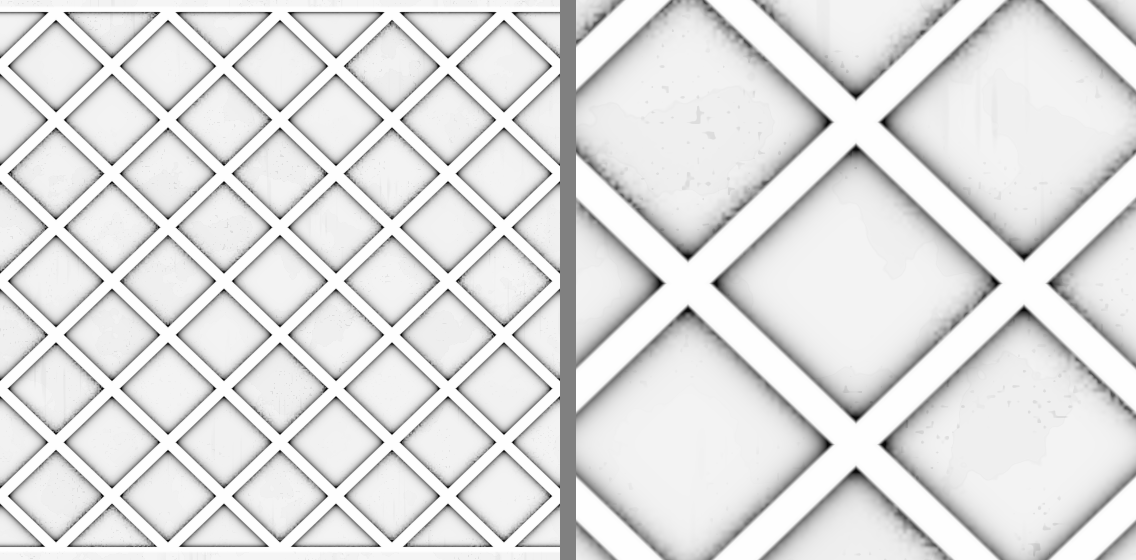
Left, the full canvas; right, a detail of the centre.
Write a WebGL 1 fragment shader that draws this texture map.

```glsl
precision highp float;
// Diagonal lattice of white bars over pale worn panels, closed by a rail at top and bottom.
// Two skewed repeats give the distance to the bars; exponential falloff from bars and rails
// adds up to contact shadows, and layered noise gives each panel its own amount of wear.

#define REPEATS vec2(5.0, 5.21)      // lattice diamonds across and down
#define CENTRE vec2(0.5, 0.498)      // middle of the central diamond
#define BAR_HALF 0.0097              // half the bar width
#define RAIL_LOW 0.0235              // inner edge of the bottom rail
#define RAIL_HIGH 0.9785             // inner edge of the top rail
#define SHADOW_DEPTH 0.62            // darkness right beside a bar
#define SHADOW_REACH 0.0047          // falloff length of the bar shadow
#define RAIL_REACH 0.0027            // falloff length of the rail shadow
#define EDGE_SOFT 0.0014             // softness of bar edges
#define PANEL_TONE 0.951
#define WEAR 1.0                     // strength of stains and specks

uniform vec2 u_resolution;

float hash(vec2 p) {
  return fract(sin(dot(p, vec2(12.9898, 78.233))) * 43758.5453);
}

float noise(vec2 p) {
  vec2 i = floor(p);
  vec2 f = fract(p);
  f = f * f * (3.0 - 2.0 * f);
  return mix(mix(hash(i), hash(i + vec2(1.0, 0.0)), f.x),
             mix(hash(i + vec2(0.0, 1.0)), hash(i + vec2(1.0, 1.0)), f.x), f.y);
}

float fbm(vec2 p) {
  float sum = 0.0;
  float gain = 0.5;
  for (int i = 0; i < 5; i++) {
    sum += gain * noise(p);
    p = mat2(1.6, 1.2, -1.2, 1.6) * p + 7.3;
    gain *= 0.5;
  }
  return sum;
}

// Darkening from flaked patches with thin rims, fine specks and vertical streaks.
float wearAmount(vec2 uv, vec2 seed) {
  float field = fbm(uv * 17.0 + seed);
  float patches = smoothstep(0.50, 0.54, field);
  float rim = 1.0 - smoothstep(0.0, 0.012, abs(field - 0.52));
  float specks = smoothstep(0.80, 0.95, noise(uv * 330.0 + seed))
               * smoothstep(0.42, 0.62, noise(uv * 28.0 + seed.yx));
  float streaks = smoothstep(0.74, 0.95, noise(uv * vec2(210.0, 15.0) + seed))
                * smoothstep(0.50, 0.75, noise(uv * 11.0 + seed));
  return 0.014 * patches + 0.016 * rim + 0.07 * specks + 0.035 * streaks;
}

void main() {
  vec2 uv = gl_FragCoord.xy / u_resolution;
  float soft = max(EDGE_SOFT, 0.7 / min(u_resolution.x, u_resolution.y));

  // Skewed lattice coordinates: panel centres at whole numbers, bars halfway between.
  vec2 q = (uv - CENTRE) * REPEATS;
  vec2 skew = vec2(q.x + q.y, q.x - q.y);
  vec2 panel = floor(skew + 0.5);
  vec2 barDist = (0.5 - abs(skew - panel)) / length(REPEATS) - BAR_HALF;
  float nearestBar = min(barDist.x, barDist.y);
  float railDist = min(uv.y - RAIL_LOW, RAIL_HIGH - uv.y);

  // Worn panel surface.
  vec2 seed = panel * vec2(3.7, 5.9) + 41.0;
  float panelWear = WEAR * mix(0.2, 1.1, hash(panel + 19.0));
  float tone = PANEL_TONE + 0.008 * (hash(panel + 3.0) - 0.5);
  tone -= panelWear * wearAmount(uv, seed);

  // Contact shadows, roughened by grain on the more worn panels.
  float grain = noise(uv * 380.0) - 0.5;
  float ragged = smoothstep(0.40, 0.70, noise(uv * 23.0 + seed));
  float offset = grain * panelWear * mix(0.0006, 0.0045, ragged);
  vec2 fall = exp(-max(barDist + offset, 0.0) / SHADOW_REACH);
  float railFall = exp(-max(railDist + 0.5 * offset, 0.0) / RAIL_REACH);
  float shadow = SHADOW_DEPTH * (fall.x + fall.y) + 0.25 * fall.x * fall.y;
  tone = max(tone - shadow - 0.80 * railFall, 0.03);

  // White bars, a touch greyer towards their edges.
  float barTone = 0.998 - 0.025 * smoothstep(-0.004, 0.0, nearestBar);
  tone = mix(barTone, tone, smoothstep(-soft, soft, nearestBar));

  // Rails: a bright lip with a stained outer strip.
  float outer = smoothstep(0.007, 0.012, -railDist);
  float railTone = mix(0.995, 0.962 - WEAR * wearAmount(uv, vec2(83.0, 29.0)), outer);
  tone = mix(railTone, tone, smoothstep(-soft, soft, railDist));

  gl_FragColor = vec4(vec3(clamp(tone, 0.0, 1.0)), 1.0);
}
```
